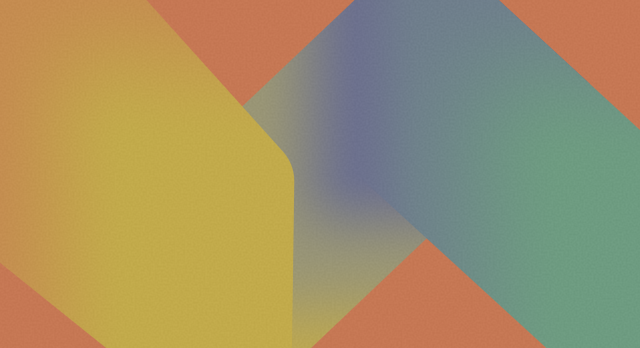
A Shadertoy shader for this background:

```glsl
const vec3 CORAL  = vec3(0.775, 0.468, 0.328);
const vec3 AMBER  = vec3(0.770, 0.545, 0.315);
const vec3 GOLD   = vec3(0.760, 0.668, 0.293);
const vec3 SAND   = vec3(0.600, 0.585, 0.460);
const vec3 VIOLET = vec3(0.425, 0.442, 0.555);
const vec3 SLATE  = vec3(0.435, 0.490, 0.550);
const vec3 GREEN  = vec3(0.430, 0.610, 0.505);

// Smooth ramp from 0 at a to 1 at b, in either direction
float ramp(float a, float b, float x) {
    float t = clamp((x - a) / (b - a), 0.0, 1.0);
    return t * t * (3.0 - 2.0 * t);
}

// Signed distance to the line a-b, negative on its left
float edge(vec2 p, vec2 a, vec2 b) {
    vec2 d = normalize(b - a);
    return dot(p - a, vec2(d.y, -d.x));
}

// Intersection of two regions with a rounded corner
float roundMax(float a, float b, float k) {
    float h = max(k - abs(a - b), 0.0) / k;
    return max(a, b) + h * h * k * 0.25;
}

float cover(float dist, float pixel) {
    return 1.0 - smoothstep(-0.7 * pixel, 0.7 * pixel, dist);
}

vec2 hashGradient(vec2 cell) {
    vec3 q = fract(cell.xyx * vec3(0.1031, 0.1030, 0.0973));
    q += dot(q, q.yzx + 33.33);
    float angle = 6.2832 * fract((q.x + q.y) * q.z);
    return vec2(cos(angle), sin(angle));
}

float gradientNoise(vec2 p) {
    vec2 i = floor(p), f = fract(p);
    vec2 u = f * f * (3.0 - 2.0 * f);
    vec2 e = vec2(1.0, 0.0);
    float low = mix(dot(hashGradient(i), f),
                    dot(hashGradient(i + e), f - e), u.x);
    float high = mix(dot(hashGradient(i + e.yx), f - e.yx),
                     dot(hashGradient(i + 1.0), f - 1.0), u.x);
    return mix(low, high, u.y);
}

// Region distances
float foldShape(vec2 p, float outerEdge) {
    float top = edge(p, vec2(1.019, 1.0), vec2(0.697, 0.695));
    float bottom = edge(p, vec2(0.894, 0.0), vec2(1.226, 0.315));
    return max(max(top, bottom), max(0.69 - p.x, outerEdge));
}

float greenShape(vec2 p, float outerEdge) {
    float inner = edge(p, vec2(1.226, 0.315), vec2(1.570, 0.0));
    return max(max(inner, outerEdge), 1.019 - p.x);
}

float goldShape(vec2 p) {
    float slope = edge(p, vec2(0.8365, 0.5385), vec2(0.421, 1.0));
    float side = edge(p, vec2(0.839, 0.0), vec2(0.846, 0.507));
    float base = edge(p, vec2(0.0, 0.245), vec2(0.305, 0.0));
    return max(roundMax(slope, side, 0.035), base);
}

// Region gradients
vec3 foldColor(vec2 p) {
    float left = ramp(1.04, 0.73, p.x);
    float down = ramp(0.51, 0.22, p.y);
    vec3 c = mix(VIOLET, SAND, 1.0 - (1.0 - left) * (1.0 - down));
    return mix(c, GOLD, 0.85 * ramp(0.27, -0.04, p.y));
}

vec3 greenColor(vec2 p) {
    vec3 c = mix(VIOLET, SLATE, ramp(1.0, 1.22, p.x));
    return mix(c, GREEN, ramp(1.05, 1.64, p.x) * ramp(1.12, 0.52, p.y));
}

vec3 goldColor(vec2 p) {
    return mix(AMBER, GOLD, ramp(-0.08, 0.38, p.x) * ramp(1.12, 0.58, p.y));
}

void mainImage(out vec4 fragColor, in vec2 fragCoord) {
    vec2 p = fragCoord / iResolution.y;
    float pixel = 1.0 / iResolution.y;
    float outerEdge = edge(p, vec2(1.846, 0.62), vec2(1.433, 1.0));

    // Layers from back to front
    vec3 color = CORAL;
    color = mix(color, foldColor(p), cover(foldShape(p, outerEdge), pixel));
    color = mix(color, greenColor(p), cover(greenShape(p, outerEdge), pixel));
    color = mix(color, goldColor(p), cover(goldShape(p), pixel));

    // Fine paper grain
    color += 0.022 * gradientNoise(p * 173.0);
    fragColor = vec4(color, 1.0);
}
```
